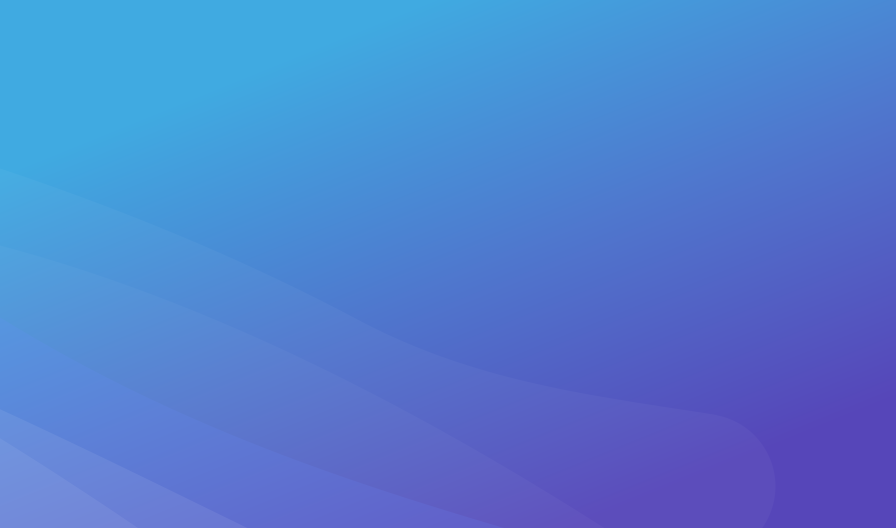
Give the GLSL for this background, as a Shadertoy shader.

```glsl
// Diagonal cyan-to-violet gradient with faint overlapping waves at the lower left.

#define CYAN          vec3(0.250, 0.667, 0.882)
#define MID_BLUE      vec3(0.310, 0.465, 0.805)
#define VIOLET        vec3(0.337, 0.275, 0.725)
#define WAVE_WHITE    vec3(1.0)
#define WAVE_BLUE     vec3(0.41, 0.55, 1.0)
#define GRADIENT_AXIS vec2(0.376, 0.927)
#define GRADIENT_SPAN vec2(0.306, 1.333)
#define CAP_CENTER    vec2(1.330, 0.079)
#define CAP_RADIUS    0.137
#define CAP_JOIN      0.80

// Cubic curve between two points, each given as (x, height, slope).
float hermite(float x, vec3 a, vec3 b) {
    float width = b.x - a.x;
    float t = (x - a.x) / width;
    float s = 1.0 - t;
    return a.y * s * s * (1.0 + 2.0 * t) + b.y * t * t * (3.0 - 2.0 * t)
         + width * s * t * (a.z * s - b.z * t);
}

// Coverage of the area where gap is positive, softened over about one pixel.
float coverage(float gap) {
    float pixel = 1.0 / iResolution.y;
    return smoothstep(-0.7 * pixel, 0.7 * pixel, gap);
}

// Coverage below a single curve, which ends where it meets the bottom edge.
float wave(vec2 uv, vec3 start, vec3 end) {
    return coverage(hermite(min(uv.x, end.x), start, end)
                    + min(0.0, end.z * (uv.x - end.x)) - uv.y);
}

// Largest wave: an S-shaped crest closed by a round cap on the right.
float cappedWave(vec2 uv, vec2 p) {
    vec3 bend = vec3(0.4, 0.394, -0.9);
    float crest = uv.x < bend.x
        ? hermite(uv.x, vec3(0.0, 0.681, -0.57), bend)
        : hermite(uv.x, bend, vec3(CAP_JOIN, 0.214, -0.27));
    float cap = CAP_RADIUS - length(p - CAP_CENTER);
    return coverage(uv.x < CAP_JOIN ? crest - uv.y : cap);
}

vec3 background(vec2 p) {
    float along = dot(vec2(p.x, 1.0 - p.y), GRADIENT_AXIS);
    float t = clamp((along - GRADIENT_SPAN.x) / (GRADIENT_SPAN.y - GRADIENT_SPAN.x), 0.0, 1.0);
    return t < 0.5 ? mix(CYAN, MID_BLUE, 2.0 * t) : mix(MID_BLUE, VIOLET, 2.0 * t - 1.0);
}

void mainImage(out vec4 fragColor, in vec2 fragCoord) {
    vec2 uv = fragCoord / iResolution.xy;
    // Height-based units, with the width held at the design proportion.
    vec2 p = vec2(uv.x * 1.695, uv.y);

    vec3 color = background(p);

    // Translucent layers, from the largest to the smallest.
    color = mix(color, WAVE_WHITE, 0.035 * cappedWave(uv, p));
    color = mix(color, WAVE_WHITE, 0.030 * wave(uv, vec3(0.0, 0.535, -0.45), vec3(0.6745, 0.0, -1.08)));
    color = mix(color, WAVE_BLUE,  0.150 * wave(uv, vec3(0.0, 0.399, -1.05), vec3(0.5625, 0.0, -0.50)));
    color = mix(color, WAVE_WHITE, 0.070 * wave(uv, vec3(0.0, 0.225, -0.78), vec3(0.2760, 0.0, -0.83)));
    color = mix(color, WAVE_WHITE, 0.060 * wave(uv, vec3(0.0, 0.170, -1.05), vec3(0.1540, 0.0, -1.15)));

    fragColor = vec4(color, 1.0);
}
```
